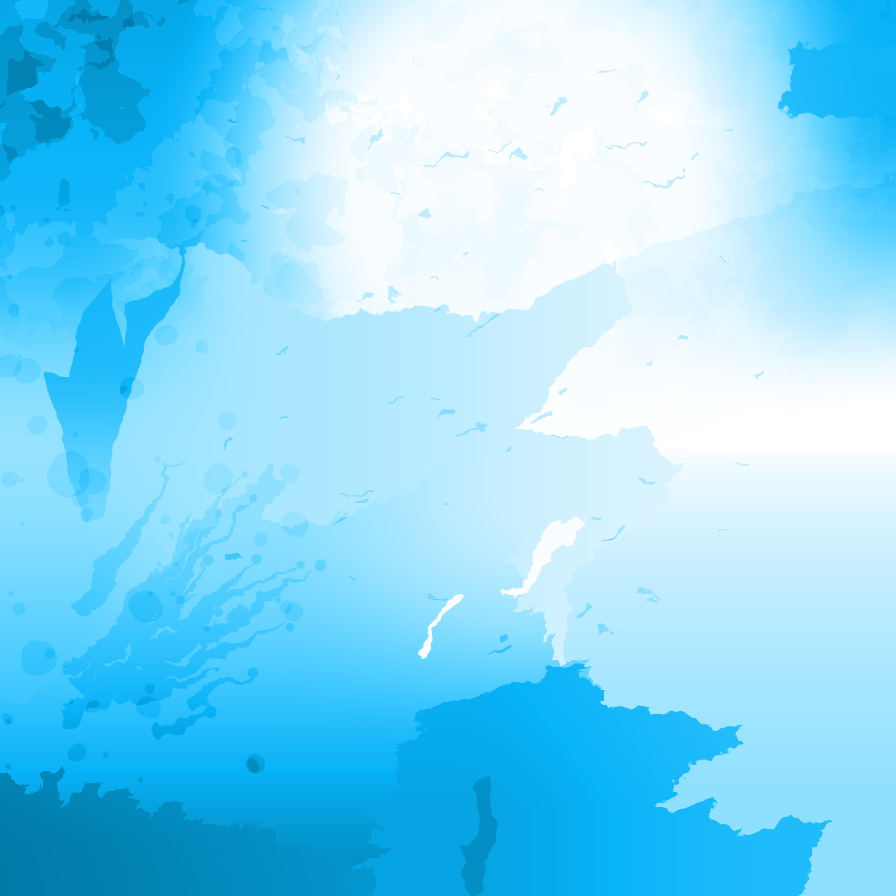
Write a Shadertoy shader that draws this background.

```glsl
#define DEEP vec3(0, .46, .63)
#define AZURE vec3(.03, .7, .97)
#define SKY vec3(.3, .8, 1)
#define LIGHT vec3(.56, .88, 1)
#define ICE vec3(.77, .93, 1)
#define HORIZON .5
#define TEAR .022
#define DROPS 60
#define FLECKS 60
#define RAYS 26

vec2 hash2(vec2 p) {
  p = vec2(dot(p, vec2(127.1, 311.7)), dot(p, vec2(269.5, 183.3)));
  return fract(sin(p) * 43758.5);
}

float corner(vec2 cell, vec2 f, vec2 o) {
  return dot(hash2(cell + o) * 2. - 1., f - o);
}

float gradientNoise(vec2 p) {
  vec2 i = floor(p), f = p - i, u = f * f * (3. - 2. * f);
  return mix(mix(corner(i, f, vec2(0)), corner(i, f, vec2(1, 0)), u.x),
             mix(corner(i, f, vec2(0, 1)), corner(i, f, vec2(1)), u.x), u.y);
}

float fbm(vec2 p) {
  float sum = 0., gain = 1.;
  for (int i = 0; i < 4; i++) {
    sum += gain * gradientNoise(p);
    gain *= .55;
    p = p * 2.03 + 7.1;
  }
  return sum;
}

// Displace along one direction, like dragged bristles
vec2 brush(vec2 p, float angle, float reach) {
  vec2 along = vec2(cos(angle), sin(angle));
  vec2 q = vec2(dot(p, along), dot(p, vec2(-along.y, along.x)));
  return p + along * reach * fbm(q * vec2(9, 48));
}

float cover(float d) {
  float px = .8 / iResolution.y;
  return 1. - smoothstep(-px, px, d);
}

// Filled outline of 14 corners
float blob(vec2 p, float v[28]) {
  float d = 9., side = 1.;
  vec2 a = vec2(v[26], v[27]);
  for (int i = 0; i < 28; i += 2) {
    vec2 b = vec2(v[i], v[i + 1]), e = a - b, w = p - b;
    d = min(d, length(w - e * clamp(dot(w, e) / dot(e, e), 0., 1.)));
    bvec3 c = bvec3(p.y >= b.y, p.y < a.y, e.x * w.y > e.y * w.x);
    if (all(c) || all(not(c))) side = -side;
    a = b;
  }
  return cover(side * d);
}

float stroke(vec2 p, vec2 a, vec2 b, float ra, float rb) {
  vec2 e = b - a;
  float h = clamp(dot(p - a, e) / dot(e, e), 0., 1.);
  return length(p - a - e * h) - mix(ra, rb, h);
}

// Blue sides, bright horizon and an upper glow
float backdrop(vec2 p) {
  float left = mix(.3, .62, smoothstep(.12, HORIZON, p.y));
  left -= .4 * smoothstep(HORIZON, .8, p.y) + .3 * max(p.y - .8, 0.);
  float right = 1. - .8 * smoothstep(.53, .9, p.y) * mix(.55, 1., smoothstep(.7, 1., p.x));
  right -= .4 * pow(clamp((HORIZON - p.y) / .38, 0., 1.), .7);
  float glow = 1. - smoothstep(.4, 1., length(p - vec2(.58, .8)) / .42);
  return mix(mix(left, right, smoothstep(.2, .6, p.x)), .98, glow);
}

// Tone runs from 0 (deep) to 1 (white)
vec3 ramp(float t) {
  vec3 shades[5] = vec3[](AZURE, SKY, LIGHT, ICE, vec3(1)), c = DEEP;
  for (int i = 0; i < 5; i++) c = mix(c, shades[i], clamp(t * 5. - float(i), 0., 1.));
  return c;
}

void mainImage(out vec4 fragColor, in vec2 fragCoord) {
  vec2 p = fragCoord / iResolution.xy;
  vec2 torn = p + TEAR * vec2(fbm(p * 22.), fbm(p * 22. + 40.));
  vec2 diagonal = brush(torn, .8, .05), level = brush(torn, .25, .035);
  float tone = backdrop(p);

  // Upper blotches, right veil and corner patch
  float upperLeft = smoothstep(.6, .75, p.y) * (1. - smoothstep(.3, .5, p.x));
  for (float i = 0.; i < 3.; i++) {
    float blot = cover(.14 - fbm(torn * (5. + 4. * i) + 13. * i));
    tone += blot * (.02 + .05 * upperLeft) * (i == 1. ? 1. : -1.) * smoothstep(.5, .7, p.y);
  }
  float veil = cover(torn.y - .715 - .3 * (p.x - .69));
  tone -= .06 * veil * smoothstep(.68, .7, p.x) * smoothstep(.55, .7, p.y);
  vec2 patchEdge = abs(torn - vec2(.95, .91)) - vec2(.075, .04);
  tone = mix(tone, .23, .85 * cover(max(patchEdge.x, patchEdge.y)));

  // Pale wash around the white lobe
  float wash = blob(torn, float[](-.1,.2, -.1,.74, .22,.73, .34,.645, .56,.655, .69,.71, .713,.66,
    .63,.595, .58,.52, .72,.515, .757,.48, .71,.405, .64,.37, .62,.1));
  tone = mix(tone, .7 + .17 * smoothstep(.3, .75, p.x), wash * smoothstep(.08, .33, p.x));

  // Blue spray rising from the lower left
  float spray = blob(diagonal, float[](-.1,-.1, -.1,.18, .05,.23, .2,.385, .25,.43, .305,.475, .32,.42,
    .38,.425, .45,.44, .53,.52, .56,.44, .6,.29, .66,.26, .66,-.1));
  float sprayTone = mix(.08, .6, smoothstep(0., .45, p.y));
  sprayTone += .22 * smoothstep(.3, .6, p.x) * smoothstep(.15, .4, p.y);
  tone = mix(tone, sprayTone, spray);
  float slit = min(stroke(torn, vec2(.575, .335), vec2(.64, .415), .003, .012),
                   stroke(torn, vec2(.472, .27), vec2(.507, .335), .002, .007));
  tone = mix(tone, .98, cover(slit));

  // Rays fanning out to beads
  float rays = 1.;
  for (int i = 0; i < RAYS; i++) {
    vec2 h = hash2(vec2(i, 3)), k = hash2(vec2(i, 8));
    float angle = mix(.25, 1.1, h.x);
    vec2 dir = vec2(cos(angle), sin(angle)), start = vec2(.04, .16) + .1 * k + dir * .12 * h.y;
    vec2 tip = start + dir * mix(.05, .2, k.y);
    rays = min(rays, min(stroke(torn, start, tip, .009, .001), length(p - tip) - .007 * k.x));
  }
  tone -= .11 * cover(rays);

  // Azure mass with ragged fingers, and the dark corner
  float mass = blob(level, float[](.36,-.05, .42,.09, .45,.165, .51,.22, .65,.257, .68,.215, .832,.19,
    .825,.163, .755,.14, .742,.1, .8,.105, .81,.07, .925,.083, .86,-.05));
  tone = mix(tone, .15 + .12 * smoothstep(.5, .9, p.x) + .3 * max(p.y - .1, 0.), mass);
  tone -= .07 * cover(stroke(torn, vec2(.545, .12), vec2(.53, .02), .009, .016));
  float dark = max(diagonal.y - .14 + .25 * p.x, torn.x - .41 - .2 * p.y);
  tone = mix(tone, .25 * p.x + .3 * max(p.y - .06, 0.), .85 * cover(dark));

  // Dripping splash on the left
  float drip = blob(mix(p, torn, .4), float[](.048,.585, .08,.58, .085,.635, .122,.69, .135,.615,
    .145,.66, .195,.685, .206,.73, .203,.68, .17,.63, .13,.51, .115,.42, .09,.42, .062,.53));
  tone = mix(tone, mix(.5, .22, smoothstep(.42, .6, p.y)), .85 * drip);

  // Round drops on the left, slivers across the centre
  for (int i = 0; i < DROPS; i++) {
    vec2 h = hash2(vec2(i, 21)), k = hash2(vec2(i, 34));
    vec2 at = vec2(.34 * h.x * h.x + .01, mix(.12, .85, h.y));
    tone -= .07 * cover(length(mix(p, torn, .25) - at) - .003 - .024 * pow(k.x, 4.));
  }
  for (int i = 0; i < FLECKS; i++) {
    vec2 at = mix(vec2(.25, .27), vec2(.85, .96), hash2(vec2(i, 55))), k = hash2(vec2(i, 89));
    float turn = k.y * 1.2 - .2;
    vec2 dir = vec2(cos(turn), sin(turn)) * mix(.003, .018, k.x * k.x);
    tone -= .2 * cover(stroke(torn, at - dir, at + dir, .001, .001 + .006 * pow(k.y, 3.)));
  }
  fragColor = vec4(ramp(clamp(tone, 0., 1.)), 1);
}
```
